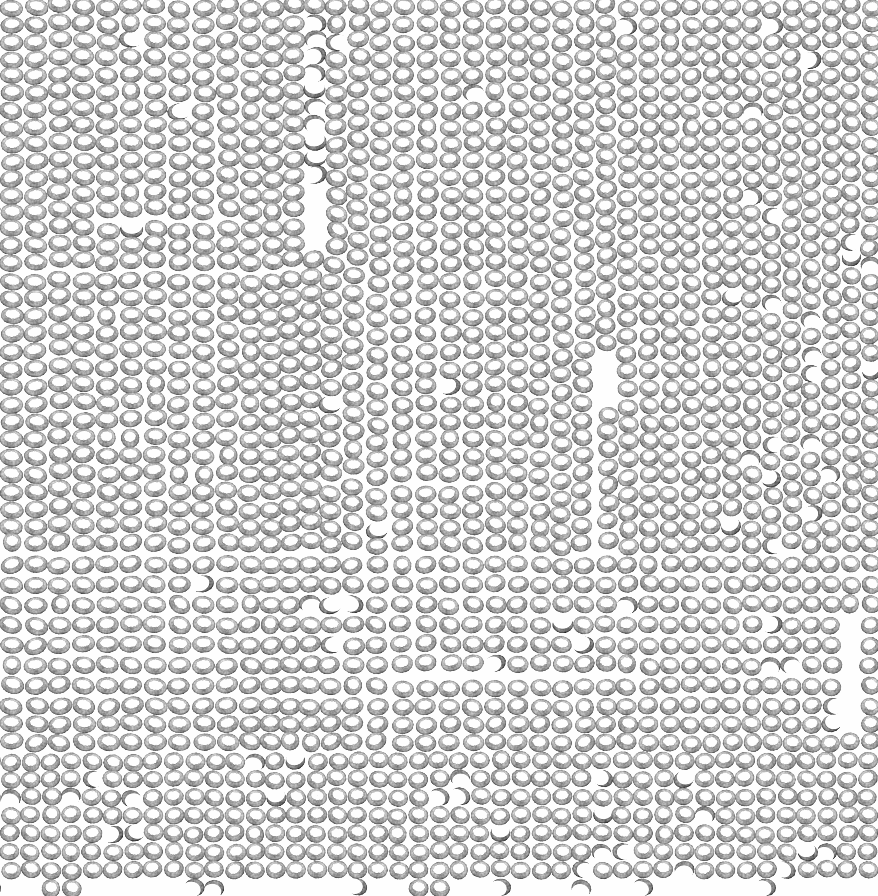
A Shadertoy shader for this pattern:

```glsl
// Crowded sheet of small grey beads seen at a tilt, packed in wavering columns.
// A bent lattice gives bead centres; noise tilts them, seams push them apart, and
// some cells are empty or dark chips. Units: canvas height 768, y runs downward.

float hash(vec2 p) {
    p = fract(p * vec2(0.1031, 0.1137));
    p += dot(p, p.yx + 33.33);
    return fract((p.x + p.y) * p.x * 47.3);
}
vec2 gradientAt(vec2 cell) {
    float a = 6.2832 * hash(cell + 71.0);
    return vec2(cos(a), sin(a));
}
float gradientNoise(vec2 p) {
    vec2 i = floor(p), f = p - i, e = vec2(1, 0);
    vec2 u = f * f * f * (f * (f * 6.0 - 15.0) + 10.0);
    float top = mix(dot(gradientAt(i), f), dot(gradientAt(i + e), f - e), u.x);
    float low = mix(dot(gradientAt(i + e.yx), f - e.yx), dot(gradientAt(i + 1.0), f - 1.0), u.x);
    return mix(top, low, u.y);
}
float ellipse(vec2 p, vec2 r) {
    float k = length(p / r);
    return k * (k - 1.0) / max(length(p / (r * r)), 0.01);
}
bool inBox(vec2 p, vec2 lo, vec2 hi) {
    return all(greaterThan(p, lo)) && all(lessThan(p, hi));
}
float bump(float x, float width) { return exp(-x * x / (width * width)); }

// Row spacing changes in four bands down the sheet
float rowY(float j) {
    return 6.0 + 14.6 * j + 0.5 * max(j - 16.0, 0.0)
         + 2.3 * max(j - 31.0, 0.0) - 1.8 * max(j - 39.0, 0.0);
}
float rowIndex(float y) {
    float j = y / 15.0;
    for (int n = 0; n < 4; n++) j -= (rowY(j) - y) / 15.5;
    return floor(j + 0.5);
}
// Columns tighten to the right; the lowest rows are evenly spaced
float columnX(float i, float row) {
    return row > 41.5 ? 9.0 + 17.5 * i : 10.0 + (20.7 - 0.047 * i) * i;
}
float columnIndex(float x, float row) {
    float bent = (20.7 - sqrt(max(428.49 - 0.188 * (x - 10.0), 0.0))) / 0.094;
    return floor((row > 41.5 ? (x - 9.0) / 17.5 : bent) + 0.5);
}
// Displacement away from a seam, fading with distance
float push(float d, float amount) { return amount * sign(d) * exp(-abs(d) / 22.0); }

vec2 beadCentre(float i, float j) {
    vec2 c = vec2(columnX(i, j), rowY(j)), s = c;
    float loose = 1.0 - smoothstep(440.0, 490.0, c.y);
    float drift = c.x < 260.0 ? 3.0 : mix(5.0, 13.0, smoothstep(20.0, 260.0, c.y));
    s.y += (hash(vec2(i, 5.0)) - 0.5) * loose * drift;
    if (j < 41.5) {
        s.x += 3.5 * bump(i - 29.0, 7.0) + 3.0 * bump(i - 9.5, 2.5) - 3.0 * bump(i - 15.5, 3.0);
        s.x -= 5.0 * bump(i - 14.0, 3.0) * smoothstep(210.0, 250.0, c.y);
    }
    s += 1.8 * vec2(gradientNoise(c / 37.0), gradientNoise(c / 41.0 + 50.0));
    s += (vec2(hash(vec2(i, j)), hash(vec2(j, i + 9.0))) - 0.5) * 1.6;
    if (c.x > 90.0 && c.x < 205.0) s.y += push(c.y - 188.0, 2.0);
    if (c.x < 260.0) s.y += push(c.y - 232.0, 2.0) + push(c.y - 644.0, 1.0);
    if (c.x < 520.0) s.y += push(c.y - 475.0, 1.0);
    if (inBox(c, vec2(290, 350), vec2(425, 470))) s.y += push(c.y - 410.0, 1.5);
    if (inBox(c, vec2(345, 530), vec2(535, 630))) s.y += push(c.y - 579.0, 2.5);
    if (c.y > 300.0 && c.y < 480.0) s.x += push(c.x - 508.0, 3.0);
    return s;
}
bool emptyCell(vec2 c, float chance) {
    return inBox(c, vec2(258, 160), vec2(279, 212)) || inBox(c, vec2(510, 298), vec2(527, 345))
        || inBox(c, vec2(721, 535), vec2(738, 632)) || (c.y > 753.0 && chance < 0.75);
}
float chipChance(vec2 c) {
    if (inBox(c, vec2(258, 14), vec2(279, 162))) return 1.0;
    if (inBox(c, vec2(255, 507), vec2(318, 524))) return 0.8;
    if (inBox(c, vec2(655, 370), vec2(672, 640))) return 0.35;
    return c.y > 752.0 ? 0.5 : c.x > 640.0 || c.y > 643.0 ? 0.08 : 0.01;
}

void mainImage(out vec4 fragColor, in vec2 fragCoord) {
    float px = 768.0 / iResolution.y, shade = 0.995;
    vec2 p = vec2(fragCoord.x, iResolution.y - fragCoord.y) * px;
    float grain = gradientNoise(p * 0.55), row = rowIndex(p.y);
    for (float dj = -1.0; dj <= 1.0; dj++) {
        float j = row + dj, column = columnIndex(p.x, j);
        for (float di = -1.0; di <= 1.0; di++) {
            float i = column + di;
            vec2 c = beadCentre(i, j);
            float chance = hash(vec2(i + 17.0, j + 3.0)), pick = hash(vec2(j + 41.0, i));
            if (emptyCell(c, chance)) continue;

            // Tilted bead, narrower where the columns tighten
            float tilt = 0.65 * gradientNoise(c / 55.0) + 0.55 * (chance - 0.5);
            tilt *= c.x < 260.0 && c.y < 460.0 ? 0.6 : 1.0;
            float pitch = columnX(i + 1.0, j) - columnX(i, j);
            vec2 r = vec2(0.485 * pitch, 7.4 + 0.5 * (pick - 0.5));
            if (pick > 0.96) r = vec2(7.8, 8.2);
            vec2 q = mat2(cos(tilt), -sin(tilt), sin(tilt), cos(tilt)) * (p - c);
            float body = ellipse(q, r) + 0.35 * grain;
            float hole = ellipse(q + vec2(0, 1.3), r * vec2(0.62, 0.52)) + 0.9 * grain;

            // Side wall: dark underside, outline and inner lip
            float tone = 0.70 - 0.11 * q.y / r.y + 0.18 * grain;
            tone += 0.06 * cos(q.x * 0.5 + chance * 6.0);
            tone -= 0.22 * smoothstep(-1.6, 0.0, body) + 0.08 * bump(hole, 1.0);
            float cover = smoothstep(0.5, -0.5, body / px);
            float light = mix(tone, 0.995, smoothstep(0.6, -0.6, hole / px));

            // Chips keep only a dark sliver of the wall
            if (pick < chipChance(c)) {
                float a = chance * 6.2832;
                float sliver = max(body, -ellipse(q + 3.2 * vec2(cos(a), sin(a)), r * 0.92));
                cover = smoothstep(0.5, -0.5, sliver / px);
                light = tone - 0.15;
            }
            shade = mix(shade, light, cover);
        }
    }
    fragColor = vec4(vec3(clamp(shade, 0.0, 1.0)), 1.0);
}
```
